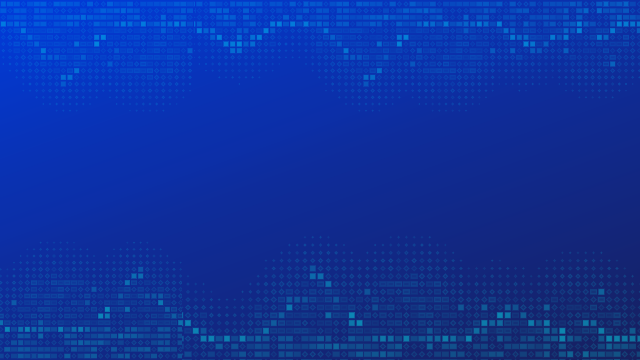
Write a Shadertoy shader that draws this background.

```glsl
float hash(vec2 p) {
    vec3 q = fract(vec3(p.xyx) * 0.1031);
    q += dot(q, q.yzx + 33.33);
    return fract((q.x + q.y) * q.z);
}

// Rounded hill and sharp spike, both measured in cells
float hill(float x, float center, float height) {
    return height - 0.08 * (x - center) * (x - center);
}

float spike(float x, float center, float height, float spread) {
    return height * exp(-abs(x - center) / spread);
}

// How far the halftone reaches from the canvas edge
float dotReach(float x) {
    float reach = max(hill(x, 10.0, 16.9), hill(x, 22.0, 17.2));
    reach = max(reach, max(hill(x, 33.0, 13.6), hill(x, 44.0, 15.2)));
    return max(8.7, max(reach, hill(x, -9.5, 12.5)));
}

// Jagged chart line of bright cells
float chartLine(float x) {
    float height = max(spike(x, 10.0, 13.2, 6.0), spike(x, 35.3, 7.6, 9.0));
    height = max(height, max(spike(x, 44.7, 5.6, 5.0), spike(x, -10.0, 7.6, 9.0)));
    return max(height, 3.6);
}

float boxMask(vec2 p, vec2 halfSize, float blur) {
    vec2 d = abs(p) - halfSize;
    return 1.0 - smoothstep(-blur, blur, max(d.x, d.y));
}

// Opacity of the mosaic: x runs along the edge, y away from it
float mosaic(vec2 grid, float blur) {
    vec2 cell = floor(grid);
    vec2 local = fract(grid) - 0.5;
    vec2 center = cell + 0.5;
    float pick = hash(cell + 71.0);
    float shade = hash(cell + 19.0);
    float inside = dotReach(center.x) - center.y;
    float line = chartLine(center.x);
    if (inside < 0.0) return 0.0;

    // Diamonds grow inwards and turn hollow
    float size = clamp(0.14 + 0.055 * inside, 0.14, 0.42);
    float diamond = abs(local.x) + abs(local.y) - size;
    float mark = 1.0 - smoothstep(-blur, blur, diamond);
    float hole = 1.0 - smoothstep(-blur, blur, diamond + 0.2);
    float alpha = (mark - 0.7 * hole) * mix(0.13, 0.25, shade);

    // Outlined tiles, dense close to the edge
    float tile = boxMask(local, vec2(0.46, 0.34), blur);
    float frame = tile - 0.5 * boxMask(local, vec2(0.3, 0.16), blur);
    float density = smoothstep(3.5, 10.0, inside) * 0.6;
    if (pick < density) alpha = frame * mix(0.12, 0.26, shade);

    // Filled bars under the line, and scattered lit cells
    float block = boxMask(local, vec2(0.37), blur);
    if (center.y < min(line, 4.0) && pick < 0.62)
        alpha = tile * mix(0.18, 0.38, shade);
    if (pick > 0.94 && inside > 5.0)
        alpha = block * mix(0.25, 0.5, shade);

    // Chart line
    if (abs(center.y - line) < 0.75 && pick > 0.3)
        alpha = block * mix(0.32, 0.72, shade);
    return alpha;
}

void mainImage(out vec4 fragColor, in vec2 fragCoord) {
    vec2 uv = fragCoord / iResolution.xy;
    vec2 p = fragCoord / iResolution.y * 54.0;
    float blur = 40.0 / iResolution.y;

    // Diagonal blue gradient
    float t = 0.39 * uv.x + 0.61 * (1.0 - uv.y);
    vec3 color = mix(vec3(0.0, 0.235, 0.87), vec3(0.05, 0.18, 0.64), smoothstep(-0.1, 0.5, t));
    color = mix(color, vec3(0.09, 0.125, 0.37), clamp((t - 0.4) / 0.6, 0.0, 1.0));

    // Mosaic panels: two along the top, two along the bottom
    vec2 grid;
    if (p.y > 27.0) {
        grid = vec2(p.x < 29.3 ? p.x : p.x - 45.4, 53.9 - p.y);
    } else if (p.x < 27.25) {
        grid = vec2(30.6 - p.x, p.y - 1.1);
    } else {
        grid = vec2((p.x - 47.5) / 1.17 + 10.0, p.y / 1.17 + 0.76);
    }
    vec3 teal = mix(vec3(0.04, 0.68, 0.78), vec3(0.0, 0.62, 0.92), uv.y);
    color = mix(color, teal, mosaic(grid, blur));
    fragColor = vec4(color, 1.0);
}
```
